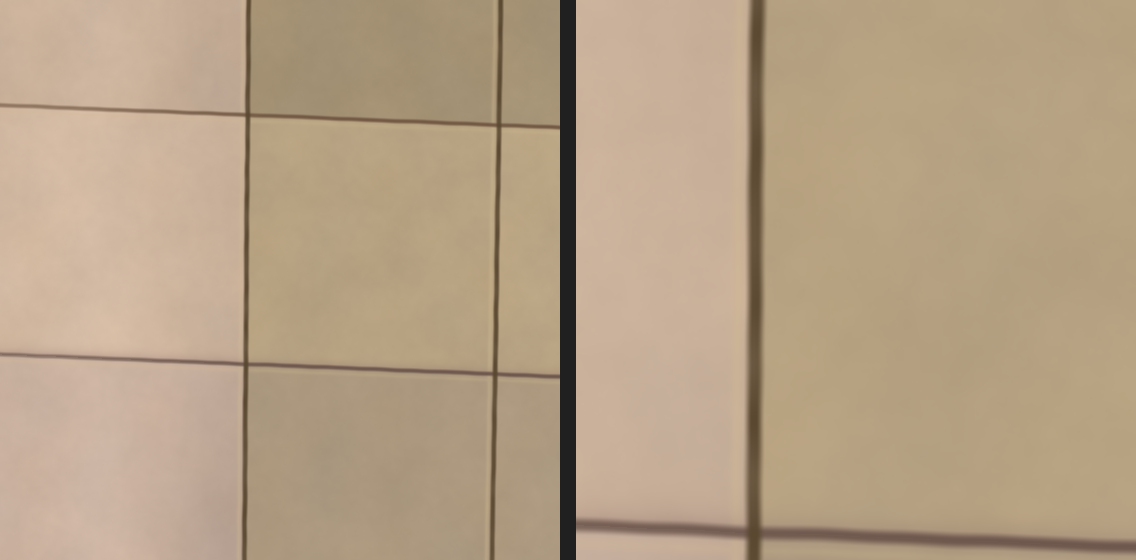
Left: the whole. Right: its middle third, enlarged.
A Shadertoy shader for this texture:

```glsl
// Large beige ceramic floor tiles in a slightly skewed grid with thin dark grout and soft cloudy wear.

// Grid layout, in canvas units
const float COLUMN_START = -0.0065;
const float COLUMN_WIDTH = 0.4427;
const float COLUMN_SPREAD = 0.0078;   // columns widen towards the top
const float ROW_START = 0.3672;
const float ROW_HEIGHT = 0.4450;
const float ROW_SLOPE = 0.0400;       // rows sink towards the right

// Grout profile
const float VERTICAL_HALF = 0.0041;
const float HORIZONTAL_HALF = 0.0034;
const float GROUT_BLUR = 0.0028;
const float GROUT_WOBBLE = 0.0012;
const float RIM_OFFSET = 0.0105;
const float RIM_WIDTH = 0.0035;

// Colours
const vec3 PINK_TILE = vec3(0.815, 0.715, 0.625);
const vec3 TAN_TILE = vec3(0.715, 0.635, 0.508);
const vec3 GROUT_DARK = vec3(0.35, 0.28, 0.19);
const vec3 GROUT_WARM = vec3(0.43, 0.33, 0.25);
const vec3 VIOLET_SHADE = vec3(0.54, 0.43, 0.42);
const vec3 RIM_LIGHT = vec3(0.83, 0.74, 0.57);

// Wear
const float CLOUD_AMOUNT = 0.055;
const float GRAIN_AMOUNT = 0.018;

vec2 hashGradient(vec2 cell) {
    vec3 p = fract(cell.xyx * vec3(0.1031, 0.1030, 0.0973));
    p += dot(p, p.yzx + 33.33);
    float angle = 6.28318 * fract((p.x + p.y) * p.z);
    return vec2(cos(angle), sin(angle));
}

float gradientNoise(vec2 p) {
    vec2 i = floor(p), f = fract(p);
    vec2 u = f * f * f * (f * (f * 6.0 - 15.0) + 10.0);
    float a = dot(hashGradient(i), f);
    float b = dot(hashGradient(i + vec2(1, 0)), f - vec2(1, 0));
    float c = dot(hashGradient(i + vec2(0, 1)), f - vec2(0, 1));
    float d = dot(hashGradient(i + vec2(1, 1)), f - vec2(1, 1));
    return mix(mix(a, b, u.x), mix(c, d, u.x), u.y);
}

float fbm(vec2 p) {
    float sum = 0.0, amplitude = 0.6;
    for (int octave = 0; octave < 4; octave++) {
        sum += amplitude * gradientNoise(p);
        p = mat2(1.6, 1.2, -1.2, 1.6) * p + 7.3;
        amplitude *= 0.55;
    }
    return sum;
}

float band(float distanceToLine, float halfWidth, float blur) {
    return 1.0 - smoothstep(halfWidth - blur, halfWidth + blur, distanceToLine);
}

// Glazed surface: column tint, row shade, lighting across the floor and mottling
vec3 tileColor(vec2 uv, vec2 tile) {
    float pink = 1.0 - step(0.5, tile.x);
    vec3 color = mix(TAN_TILE, PINK_TILE, pink);

    float upperShade = mix(0.895, 0.965, pink);
    float lowerShade = mix(0.935, 0.970, pink);
    color *= tile.y > 0.5 ? upperShade : (tile.y < -0.5 ? lowerShade : 1.0);
    color *= 1.0 + 0.015 * step(1.5, tile.x);
    color.b += 0.018 * step(tile.y, -0.5);

    float falloff = smoothstep(0.20, 0.46, uv.x) * pink;
    float lowerCorner = falloff * (1.0 - smoothstep(0.0, 0.36, uv.y));
    color *= 1.0 - 0.045 * falloff - 0.07 * lowerCorner;
    color += pink * 0.018 * exp(-pow((uv.x - 0.17) / 0.09, 2.0));

    vec2 tileOffset = tile * 3.7;
    float clouds = fbm(uv * 7.0 + tileOffset);
    float grain = fbm(uv * 48.0 + tileOffset);
    color *= 1.0 + CLOUD_AMOUNT * clouds + GRAIN_AMOUNT * grain;
    return color + vec3(0.010, 0.0, -0.012) * gradientNoise(uv * 9.0 - tileOffset);
}

void mainImage(out vec4 fragColor, in vec2 fragCoord) {
    vec2 uv = fragCoord / iResolution.xy;
    float blur = max(GROUT_BLUR, 0.75 / min(iResolution.x, iResolution.y));

    // Skewed grid coordinates and signed distances to the nearest joints
    vec2 pitch = vec2(COLUMN_WIDTH + COLUMN_SPREAD * uv.y, ROW_HEIGHT);
    vec2 grid = vec2(uv.x - COLUMN_START, uv.y + ROW_SLOPE * uv.x - ROW_START) / pitch;
    vec2 joint = floor(grid + 0.5);
    vec2 wobble = GROUT_WOBBLE * vec2(gradientNoise(uv.yx * 22.0), gradientNoise(uv * 22.0));
    vec2 offset = (grid - joint) * pitch + wobble;
    vec2 dist = abs(offset);
    vec3 color = tileColor(uv, floor(grid));

    // Pale rims left of the upright joints and below the level ones
    vec2 rim = exp(-pow((offset + RIM_OFFSET) / RIM_WIDTH, vec2(2.0)));
    color = mix(color, RIM_LIGHT, 0.32 * rim.x + 0.20 * rim.y * (1.0 - rim.x));

    // Violet shade above the lower level joint
    float lowerJoint = 1.0 - step(0.5, joint.y);
    float halo = exp(-max(offset.y, 0.0) / 0.007) * step(0.0, offset.y);
    color = mix(color, VIOLET_SHADE, 0.5 * halo * lowerJoint);

    // Grout, fainter towards the left on level joints
    float levelStrength = mix(0.62, 0.92, smoothstep(0.0, 0.6, uv.x));
    vec3 levelGrout = mix(GROUT_WARM, VIOLET_SHADE * 0.75, 0.6 * lowerJoint);
    color = mix(color, levelGrout, levelStrength * band(dist.y, HORIZONTAL_HALF, blur));
    float uprightStrength = 0.92 + 0.15 * gradientNoise(uv * vec2(4.0, 30.0));
    color = mix(color, GROUT_DARK, uprightStrength * band(dist.x, VERTICAL_HALF, blur));

    fragColor = vec4(clamp(color, 0.0, 1.0), 1.0);
}
```
